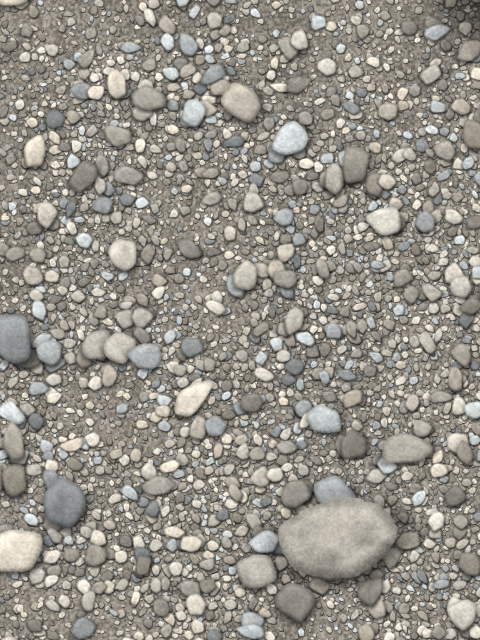
This texture is drawn by a Shadertoy shader. Its source:

```glsl
const int LAYERS = 6;
const float CELL_MIN = 0.0098;      // cell of the finest gravel, in canvas heights
const float CELL_GROWTH = 1.53;
const float COVER[LAYERS] = float[](0.85, 0.80, 0.66, 0.40, 0.20, 0.13);
const vec3 DIRT = vec3(0.565, 0.540, 0.500);
const vec3 WARM = vec3(1.02, 0.995, 0.94);
const vec3 TAN = vec3(1.05, 0.985, 0.89);
const vec3 COOL = vec3(0.975, 1.0, 1.0);
const float TONE_DARK = 0.53;
const float TONE_LIGHT = 0.94;
const float SHADOW = 0.58;
const vec2 LIGHT = vec2(-0.34, 0.94);
const vec2 BOULDER_POS = vec2(0.525, 0.158);
const vec2 BOULDER_SIZE = vec2(0.098, 0.062);
const float TAU = 6.2831853;

vec3 hash3(vec2 p) {
    vec3 a = fract(p.xyx * vec3(0.1031, 0.1030, 0.0973));
    a += dot(a, a.yxz + 33.33);
    return fract((a.xxy + a.yzz) * a.zyx);
}

float noise(vec2 p) {
    vec2 i = floor(p), f = fract(p);
    f = f * f * (3.0 - 2.0 * f);
    float low = mix(hash3(i).x, hash3(i + vec2(1, 0)).x, f.x);
    float high = mix(hash3(i + vec2(0, 1)).x, hash3(i + vec2(1, 1)).x, f.x);
    return mix(low, high, f.y);
}

float fbm(vec2 p) {
    float sum = 0.0, amp = 0.5;
    for (int i = 0; i < 4; i++) {
        sum += amp * noise(p);
        p = mat2(1.6, 1.2, -1.2, 1.6) * p + 7.3;
        amp *= 0.5;
    }
    return sum / 0.9375;
}

// Rounded polygon: 1 on the outline, 0 at the centre
float outline(vec2 q, vec2 seed) {
    float sum = 0.0;
    for (int i = 0; i < 6; i++) {
        vec3 h = hash3(seed + float(i) * 17.0);
        float a = (float(i) + 0.7 * h.x) * TAU / 6.0;
        float side = max(dot(q, vec2(cos(a), sin(a))), 0.0) / mix(0.82, 1.08, h.y);
        sum += pow(side, 7.0);
    }
    return pow(sum, 1.0 / 7.0);
}

// Paints one stone and its contact shadow over the colour below
void paintStone(inout vec3 col, vec2 p, vec2 size, float angle, vec2 seed, float rough) {
    float c = cos(angle), s = sin(angle);
    vec2 q = mat2(c, -s, s, c) * p / size;
    if (dot(q, q) > 4.5) return;
    float d = outline(q, seed);
    d += rough * 0.35 * (fbm(q * 4.0 + seed) - 0.5);
    float facing = dot(p / max(length(p), 1e-5), LIGHT);

    float dark = 1.0 - smoothstep(0.95, 1.45, d);
    col *= 1.0 - SHADOW * dark * (0.58 - 0.42 * facing);

    float edge = 1.0 / (iResolution.y * size.y);
    float mask = 1.0 - smoothstep(1.0 - edge, 1.0 + edge, d);
    if (mask <= 0.0) return;

    vec3 h = hash3(seed + 91.0);
    float tone = mix(TONE_DARK, TONE_LIGHT, mix(h.x, 0.45, rough));
    vec3 tint = h.y < 0.16 ? COOL : mix(WARM, TAN, h.z * h.z * 0.7);
    float mottle = fbm(q * mix(1.8, 5.0, rough) + seed * 3.1) - 0.5;
    float grain = noise(p * 330.0 + seed) - 0.5;
    float shade = 0.98 + 0.19 * facing * d * d - 0.27 * smoothstep(0.72, 1.05, d);
    shade += (0.26 + 0.5 * rough) * mottle + 0.13 * grain;
    col = mix(col, tone * tint * shade, mask);
}

// Bare earth with fine grit
vec3 ground(vec2 p) {
    float patches = fbm(p * 9.0) - 0.5;
    float grit = noise(p * 260.0) - 0.5;
    float sand = noise(p * 480.0 + 31.0) - 0.5;
    return DIRT * (1.0 + 0.25 * patches + 0.42 * grit + 0.30 * sand);
}

void mainImage(out vec4 fragColor, in vec2 fragCoord) {
    vec2 p = fragCoord / iResolution.y;
    vec3 col = ground(p);

    // Stones from grit to cobbles, each layer over the last
    float cell = CELL_MIN;
    for (int k = 0; k < LAYERS; k++) {
        vec2 home = floor(p / cell);
        for (int j = 1; j >= -1; j--)
        for (int i = -1; i <= 1; i++) {
            vec2 id = home + vec2(i, j);
            vec2 seed = id + float(k) * 53.0 + 11.0;
            vec3 place = hash3(seed);
            vec3 form = hash3(seed + 201.0);
            vec2 centre = (id + 0.5 + 0.7 * (place.xy - 0.5)) * cell;

            // Gravel thins out in drifts and towards the top
            float drift = smoothstep(0.25, 0.60, fbm(centre * 6.0 + 4.0));
            float cover = COVER[k] * mix(0.5, 1.15, drift);
            cover *= 1.0 - 0.5 * smoothstep(0.86, 1.0, centre.y);
            if (place.z > cover) continue;

            float radius = cell * mix(0.30, 0.52, form.x);
            vec2 size = radius * vec2(1.0, mix(0.52, 0.95, form.y));
            float turn = form.z * 2.0 - 1.0;
            float angle = turn * mix(0.6, 1.0, abs(turn)) * TAU * 0.25;
            paintStone(col, p - centre, size, angle, seed, 0.0);
        }
        cell *= CELL_GROWTH;
    }

    // One rough conglomerate boulder
    paintStone(col, p - BOULDER_POS, BOULDER_SIZE, 0.12, vec2(5.0, 23.0), 0.4);

    // Shaded bank in the upper right corner
    float bank = smoothstep(0.12, 0.0, distance(p, vec2(iResolution.x / iResolution.y, 1.0)));
    col *= 1.0 - 0.5 * bank;
    fragColor = vec4(clamp(col, 0.0, 1.0), 1.0);
}
```
